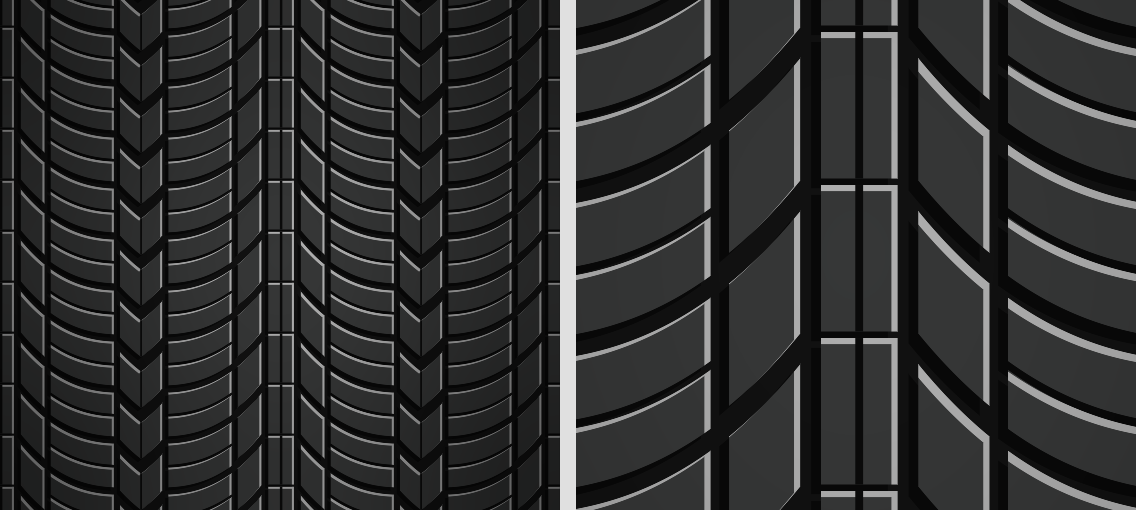
Left, the full canvas; right, a detail of the centre.
Give the GLSL for this pattern, as a Shadertoy shader.

```glsl
const vec2 TILE = vec2(384.0, 70.0);   // one tread repeat, in design units
const vec2 REPEATS = vec2(2.0, 10.0);
const float TAU = 6.2831853;

// Downward position of the groove that sweeps out from the centre line
float sweepCurve(float u) {
    float t = max(u - 30.0, 0.0);
    return 49.0 - t * t * (0.00229 + 0.0000111 * t);
}

float sweepSlope(float u) {
    float t = max(u - 30.0, 0.0);
    return t * (0.00458 + 0.0000333 * t);
}

float chevronCurve(float u) {
    return 20.0 - u * (0.75 + 0.006 * u);
}

// Distance from the centre line of the nearest tread column
float mirroredOffset(float x) {
    return abs(mod(x - 1.5, TILE.x) - 0.5 * TILE.x);
}

// Signed distance to a vertically repeating block; columns and rows are (start, end)
float block(float u, float v, vec2 columns, vec2 rows, float slope) {
    float middle = 0.5 * (rows.x + rows.y);
    float dv = mod(v - middle + 0.5 * TILE.y, TILE.y) - 0.5 * TILE.y;
    float across = abs(u - 0.5 * (columns.x + columns.y)) - 0.5 * (columns.y - columns.x);
    float along = abs(dv) - 0.5 * (rows.y - rows.x);
    return max(across, along * inversesqrt(1.0 + slope * slope));
}

float treadDistance(vec2 p) {
    float u = mirroredOffset(p.x);
    float sweep = p.y - sweepCurve(u);
    float slope = sweepSlope(u);

    float chevron = block(u, p.y - chevronCurve(u), vec2(-30.0, 29.0), vec2(0.0, 50.0), 0.9);
    float wideSlat = block(u, sweep, vec2(37.5, 124.0), vec2(0.0, 29.0), slope);
    float narrowSlat = block(u, sweep, vec2(37.5, 124.0), vec2(33.0, 60.0), slope);
    float shoulder = block(u, sweep, vec2(132.5, 165.0), vec2(0.0, 56.0), slope);
    float rib = block(u, p.y, vec2(174.5, 210.0), vec2(38.0, 105.0), 0.0);
    return min(min(chevron, min(wideSlat, narrowSlat)), min(shoulder, rib));
}

float coverage(float d, float pixel) {
    return smoothstep(0.5 * pixel, -0.5 * pixel, d);
}

// Broad light that peaks mid-canvas and wraps at the borders
float studioLight(vec2 uv) {
    vec2 glow = 0.5 - 0.5 * cos(TAU * uv);
    return 0.55 + 0.30 * glow.x + 0.15 * glow.y;
}

void mainImage(out vec4 fragColor, in vec2 fragCoord) {
    vec2 uv = fragCoord / iResolution.xy;
    vec2 size = TILE * REPEATS;
    vec2 p = vec2(uv.x, 1.0 - uv.y) * size;
    float pixel = size.x / iResolution.x;

    // Bevels face the upper right; shadows fall to the lower left
    vec2 bevel = vec2(2.8, -2.8);
    float top = coverage(treadDistance(p), pixel);
    float lit = top * (1.0 - coverage(treadDistance(p + bevel), pixel));
    float shadow = coverage(treadDistance(p + 1.6 * bevel), pixel);

    // Thin cuts split the chevrons and the ribs
    float u = mirroredOffset(p.x);
    float cut = max(coverage(u - 1.1, pixel),
                    coverage(0.5 * TILE.x - u - 1.8, pixel));

    vec3 grooveColor = mix(vec3(0.066), vec3(0.032), shadow);
    vec3 rubberColor = vec3(0.210, 0.214, 0.214);
    vec3 edgeColor = vec3(0.68);
    vec3 color = mix(grooveColor, rubberColor, top);
    color = mix(color, edgeColor, lit);
    color = mix(color, vec3(0.04), cut * top);
    fragColor = vec4(color * studioLight(uv), 1.0);
}
```
